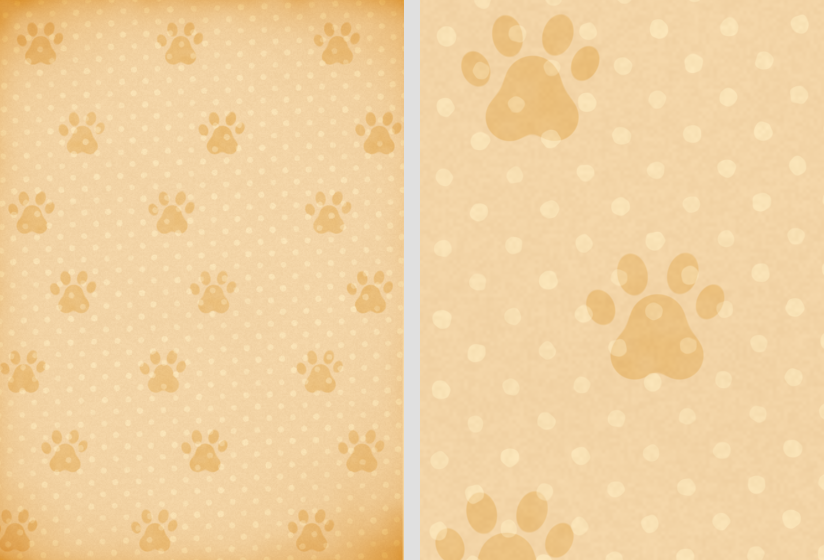
Left: the whole. Right: its middle third, enlarged.
Give the GLSL for this pattern, as a WebGL 1 fragment shader.

```glsl
precision highp float;
uniform vec2 u_resolution;

// Lengths are in sheet units: the canvas is SHEET units tall, y runs down.
const float SHEET = 768.0;
const vec3 PAPER = vec3(0.952, 0.832, 0.652);
const vec3 DOT = vec3(0.978, 0.890, 0.715);
const vec3 PAW = vec3(0.918, 0.742, 0.470);
const vec3 AGED = vec3(0.91, 0.72, 0.36);      // multiplied in at the borders
const vec2 DOT_ORIGIN = vec2(227.0, 400.7);
const vec2 DOT_ACROSS = vec2(32.3, -1.1);
const vec2 DOT_DOWN = vec2(-0.55, 32.3);
const float DOT_RADIUS = 4.0;
const int PAW_ROWS = 7;
const int PAW_COLS = 3;
const vec2 PAW_ORIGIN = vec2(55.0, 74.0);
const vec2 PAW_STEP = vec2(192.0, 109.0);
const float ROW_DRIFT = -5.9;
const float ODD_ROW_SHIFT = 63.0;
const float LAST_COL_GAP = 23.0;
const float FIRST_ROW_LIFT = -14.0;
const float GRAIN = 0.035;

float hash(vec2 p) {
  vec3 q = fract(p.xyx * 0.1031);
  q += dot(q, q.yzx + 33.33);
  return fract((q.x + q.y) * q.z);
}

float noise(vec2 p) {
  vec2 i = floor(p), f = fract(p);
  f = f * f * (3.0 - 2.0 * f);
  return mix(mix(hash(i), hash(i + vec2(1.0, 0.0)), f.x),
             mix(hash(i + vec2(0.0, 1.0)), hash(i + 1.0), f.x), f.y);
}

float smoothMin(float a, float b, float k) {
  float h = max(k - abs(a - b), 0.0) / k;
  return min(a, b) - h * h * k * 0.25;
}

float toe(vec2 p, vec2 center, vec2 radii, float tilt) {
  float c = cos(tilt), s = sin(tilt);
  p -= center;
  p = vec2(c * p.x + s * p.y, c * p.y - s * p.x);
  return (length(p / radii) - 1.0) * min(radii.x, radii.y);
}

float pawDistance(vec2 p) {
  float heel = smoothMin(length(p - vec2(-9.5, 17.5)) - 11.0,
                         length(p - vec2(11.0, 17.5)) - 11.0, 8.0);
  float pad = smoothMin(heel, length(p - vec2(1.0, 2.5)) - 13.0, 9.0);
  float outer = min(toe(p, vec2(-25.0, -4.5), vec2(6.3, 8.3), -0.4),
                    toe(p, vec2(25.0, -7.0), vec2(6.0, 8.3), 0.45));
  float inner = min(toe(p, vec2(-10.5, -19.5), vec2(6.9, 9.6), -0.2),
                    toe(p, vec2(12.5, -20.0), vec2(6.9, 9.6), 0.3));
  return min(pad, min(outer, inner));
}

// Coverage of all paws, each with its own strength of ink.
float pawInk(vec2 p, float aa) {
  float ink = 0.0;
  for (int r = 0; r < PAW_ROWS; r++) {
    for (int c = 0; c < PAW_COLS; c++) {
      vec2 id = vec2(float(c), float(r));
      vec2 center = PAW_ORIGIN + id * PAW_STEP;
      center.x += ROW_DRIFT * id.y + ODD_ROW_SHIFT * mod(id.y, 2.0)
                + LAST_COL_GAP * step(1.5, id.x);
      center.y += FIRST_ROW_LIFT * (1.0 - step(0.5, id.y));
      float strength = mix(0.86, 1.06, hash(id + 7.0));
      float d = pawDistance(p - center);
      ink = max(ink, strength * (1.0 - smoothstep(-aa, aa, d)));
    }
  }
  return ink;
}

// Two interleaved lattices; x is coverage, y is a random value per dot.
vec2 dots(vec2 p, float aa) {
  float det = DOT_ACROSS.x * DOT_DOWN.y - DOT_ACROSS.y * DOT_DOWN.x;
  vec2 q = p - DOT_ORIGIN;
  vec2 cell = vec2(q.x * DOT_DOWN.y - q.y * DOT_DOWN.x,
                   q.y * DOT_ACROSS.x - q.x * DOT_ACROSS.y) / det;
  vec2 result = vec2(0.0);
  for (int i = 0; i < 2; i++) {
    vec2 id = floor(cell + 0.5 - 0.5 * float(i)) + 0.5 * float(i);
    vec2 local = cell - id;
    vec2 offset = local.x * DOT_ACROSS + local.y * DOT_DOWN;
    float random = hash(id * 2.0 + 211.0);
    float d = length(offset) - DOT_RADIUS * mix(0.94, 1.08, random);
    d += (noise(p * 0.35) - 0.5) * 0.9;
    float cover = 1.0 - smoothstep(-aa, aa, d);
    if (cover > result.x) result = vec2(cover, random);
  }
  return result;
}

// Browning along the borders, strongest in the corners.
float ageing(vec2 p, vec2 size) {
  vec2 far = size - p;
  float edge = 0.22 * exp(-p.x / 24.0) + 0.16 * exp(-far.x / 20.0)
             + 0.48 * exp(-p.y / 26.0) + 0.30 * exp(-far.y / 26.0);
  float corner = 0.62 * exp(-length(p) / 65.0)
               + 0.50 * exp(-length(vec2(far.x, p.y)) / 70.0)
               + 0.50 * exp(-length(vec2(p.x, far.y)) / 60.0)
               + 0.75 * exp(-length(far) / 75.0);
  return min((edge + corner) * mix(0.8, 1.2, noise(p / 34.0)), 1.1);
}

void main() {
  float aa = SHEET / u_resolution.y;
  vec2 size = u_resolution * aa;
  vec2 p = vec2(gl_FragCoord.x * aa, size.y - gl_FragCoord.y * aa);

  // Print: paws first, then dots that show more faintly over the ink.
  float ink = pawInk(p, aa) * mix(0.82, 1.12, noise(p / 9.0));
  vec3 color = mix(PAPER, PAW, ink);
  vec2 dot2 = dots(p, aa);
  float dotStrength = mix(0.75, 1.0, dot2.y) * mix(1.0, 0.5, min(ink, 1.0));
  color = mix(color, DOT, dot2.x * dotStrength);

  // Wear: blotches, fine grain, browned borders and a pale trimmed edge.
  float blotch = noise(p / 85.0) + 0.5 * noise(p / 28.0) - 0.75;
  float grain = noise(p / 1.7) + 0.5 * noise(p / vec2(5.0, 3.2)) - 0.75;
  color *= 1.0 + vec3(0.5, 0.8, 1.2) * (GRAIN * grain + 0.012 * blotch);
  color *= mix(vec3(1.0), AGED, ageing(p, size));
  float trim = smoothstep(2.6, 1.2, size.x - p.x) * smoothstep(0.3, 0.7, p.y / SHEET);
  color = mix(color, DOT, 0.6 * trim);
  gl_FragColor = vec4(color, 1.0);
}
```
